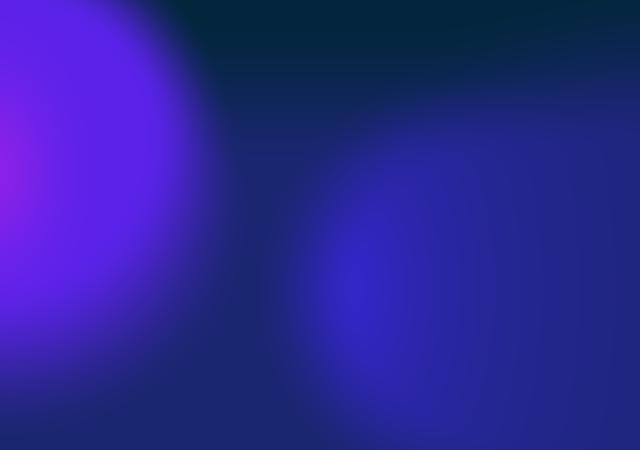
This background is drawn by a WebGL 2 fragment shader. Its source:

```glsl
#version 300 es
precision highp float;

uniform vec2 u_resolution;
out vec4 fragColor;

// One inside a unit-radius shape, fading to zero across a soft rim.
float softDisc(float radius, float inner, float outer) {
    return 1.0 - smoothstep(inner, outer, radius);
}

// Dark teal along the top, sinking into navy; the right side turns navy sooner.
vec3 backdrop(vec2 p) {
    float depth = 1.0 - p.y + 0.074 * smoothstep(0.93, 1.42, p.x);
    return mix(vec3(0.01, 0.15, 0.24), vec3(0.105, 0.15, 0.445), smoothstep(0.025, 0.40, depth));
}

// Crescent glow: rounded left rim, long fade towards the right.
float crescent(vec2 p) {
    vec2 rim = (p - vec2(1.148, 0.352)) / vec2(0.5, 0.444);
    rim.x = min(rim.x, 0.0);
    vec2 fromPeak = (p - vec2(0.769, 0.361)) * vec2(1.0, 0.6);
    float fade = exp(-(sqrt(dot(fromPeak, fromPeak) + 0.003) - 0.055) / 0.333);
    return softDisc(length(rim), 0.7, 1.2) * fade;
}

// Violet orb on the left edge, with a rim that softens downwards.
float orb(vec2 p) {
    vec2 q = (p - vec2(0.0, 0.648)) / vec2(0.435, 0.45);
    float blur = mix(0.42, 0.22, smoothstep(-0.9, 0.4, q.y));
    return softDisc(length(q), 1.0 - blur, 1.0 + blur);
}

void main() {
    vec2 p = gl_FragCoord.xy / u_resolution * vec2(1.422, 1.0);

    vec3 color = backdrop(p);
    color = mix(color, vec3(0.20, 0.15, 0.78), crescent(p));
    color = mix(color, vec3(0.355, 0.135, 0.915), orb(p));

    // Magenta heart of the orb
    vec2 heart = (p - vec2(-0.02, 0.62)) / vec2(0.13, 0.20);
    color = mix(color, vec3(0.55, 0.13, 0.91), exp(-dot(heart, heart)));

    fragColor = vec4(color, 1.0);
}
```
